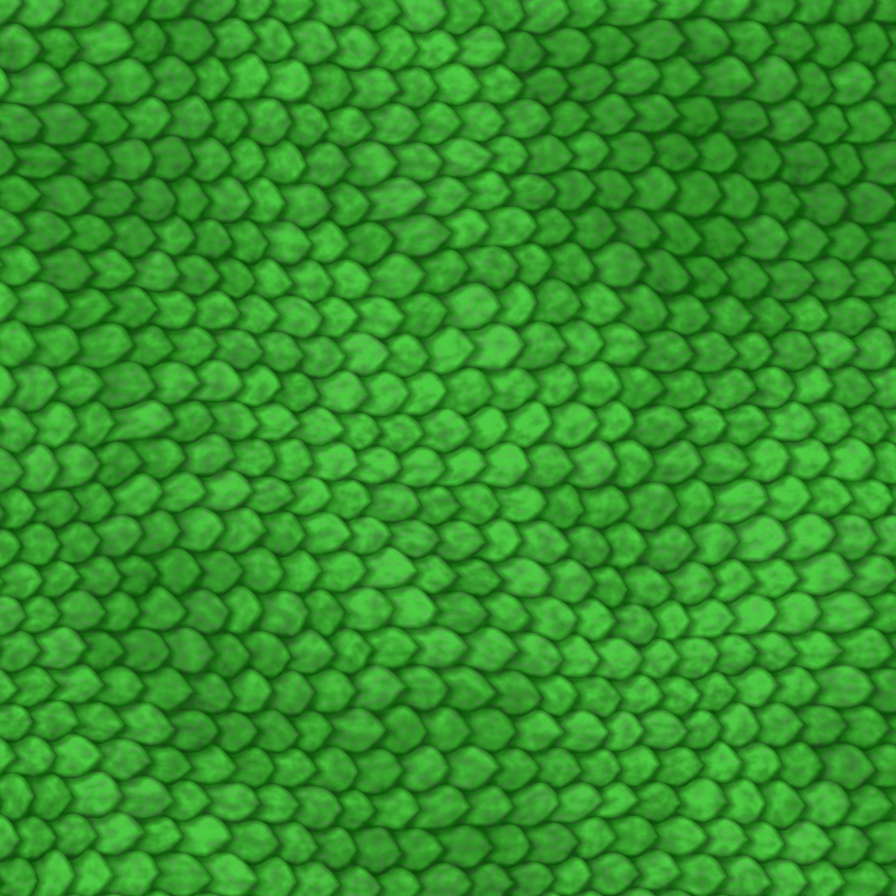
Write a three.js fragment shader that draws this pattern.

```glsl
// Green reptile skin: staggered rows of overlapping scales pointing right.
varying vec2 vUv;

vec2 hash2(vec2 p) {
  vec3 q = fract(vec3(p.xyx) * vec3(0.1031, 0.1030, 0.0973));
  q += dot(q, q.yzx + 33.33);
  return fract((q.xx + q.yz) * q.zy);
}

float cornerSlope(vec2 cell, vec2 offset) {
  float angle = 6.2832 * hash2(cell + 71.0).x;
  return dot(vec2(cos(angle), sin(angle)), offset);
}

float gradientNoise(vec2 p) {
  vec2 i = floor(p), f = fract(p);
  vec2 u = f * f * f * (f * (f * 6.0 - 15.0) + 10.0);
  vec2 e = vec2(1.0, 0.0);
  return mix(mix(cornerSlope(i, f), cornerSlope(i + e.xy, f - e.xy), u.x),
             mix(cornerSlope(i + e.yx, f - e.yx), cornerSlope(i + e.xx, f - e.xx), u.x), u.y);
}

// Inside distance of a scale whose tip is at the origin, body to the left.
float scaleEdge(vec2 q) {
  float taper = 1.0 - clamp(-q.x / 0.65, -0.5, 1.0);
  float halfHeight = 0.6 * (1.0 - taper * taper);
  return (halfHeight - abs(q.y)) / length(vec2(1.0, 1.85 * taper));
}

vec3 greenRamp(float v) {
  vec3 c = mix(vec3(0.025, 0.30, 0.015), vec3(0.19, 0.58, 0.15), smoothstep(0.0, 0.55, v));
  return mix(c, vec3(0.30, 0.80, 0.26), smoothstep(0.45, 1.05, v));
}

void main() {
  // 21 scales across, 23.6 rows up, with gently wandering rows
  vec2 p = vUv * vec2(21.0, 23.6) - vec2(0.0, 0.4);
  p += 0.55 * vec2(gradientNoise(vUv * 4.0 + 3.0), gradientNoise(vUv * 3.5 + 19.0));
  p += 0.12 * vec2(gradientNoise(p * 0.9 + 40.0), gradientNoise(p * 0.9 + 80.0));

  float shade = 0.1;
  float grey = 0.0;

  // Half columns painted from right to left, so each tip covers the next scale
  for (int i = 4; i >= 0; i--) {
    float column = floor(p.x * 2.0) + float(i);
    float parity = mod(column, 2.0);
    float row = 2.0 * floor((p.y - parity) * 0.5 + 0.5) + parity;
    vec2 id = vec2(column, row);
    vec2 rnd = hash2(id + 50.0);
    vec2 q = p - vec2(column * 0.5, row) - (rnd - 0.5) * vec2(0.18, 0.12);
    float edge = scaleEdge(q);

    // Shadow on the scales beneath, heavier below
    float shadow = smoothstep(-0.20, 0.02, scaleEdge(q + vec2(-0.02, 0.05)));
    shade *= 1.0 - 0.6 * shadow;

    // Domed surface with mottling and a dark rim
    float mottle = gradientNoise(q * vec2(3.0, 3.4) + id * 7.3);
    float grain = gradientNoise(q * 7.0 + id * 5.1);
    float body = 0.70 + 0.24 * (rnd.y - 0.5) + 0.26 * q.y + 0.32 * mottle + 0.16 * grain;
    body *= mix(0.32, 1.0, smoothstep(-0.01, 0.17, edge + 0.05 * q.y));
    float cover = smoothstep(-0.035, 0.035, edge);
    shade = mix(shade, body, cover);
    grey = mix(grey, smoothstep(0.0, 0.5, grain - 0.5 * mottle + 0.3 * (rnd.x - 0.3)), cover);
  }

  // Broad uneven light over the skin
  float light = 1.0 + 0.35 * gradientNoise(vUv * 3.0 + 7.0) + 0.14 * gradientNoise(vUv * 8.0);
  light += 0.20 * exp(-12.0 * dot(vUv - vec2(0.72, 0.47), vUv - vec2(0.72, 0.47)));
  light -= 0.18 * exp(-14.0 * dot(vUv - vec2(0.88, 0.82), vUv - vec2(0.88, 0.82)));
  light += 0.08 * (0.5 - vUv.x);

  vec3 color = greenRamp(shade * light);
  float luma = dot(color, vec3(0.3, 0.6, 0.1));
  color = mix(color, vec3(0.62, 1.15, 0.58) * luma, 0.6 * grey);
  gl_FragColor = vec4(color, 1.0);
}
```
